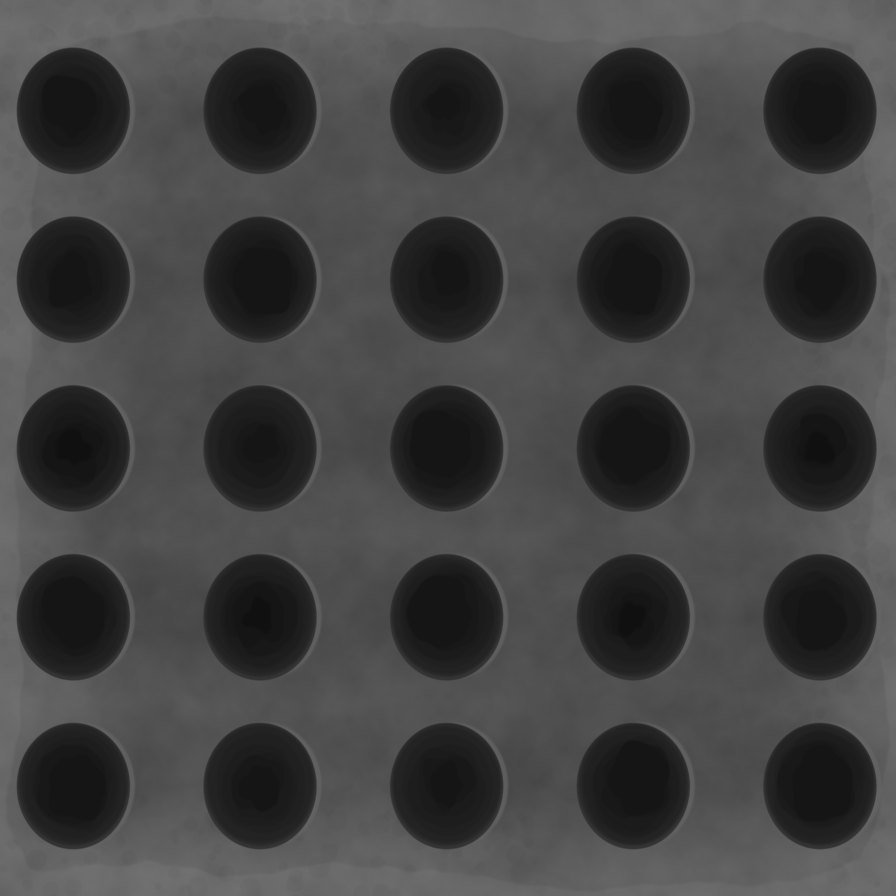
A Shadertoy shader for this pattern:

```glsl
// Five by five grid of dark oval holes in a worn, hand-washed grey plate.
#define GRID_CENTER vec2(0.4985, 0.4993)
#define GRID_STEP vec2(0.2083, 0.1884)
#define HOLE_RADIUS vec2(0.0632, 0.0703)
#define GRID_REACH 2.0
#define CORE_LAYERS 6
#define PLATE_GREY 0.308
#define EDGE_LIGHT 0.075
#define RIM_GREY 0.20
#define GLINT_GREY 0.40
#define SPOT_SCALE 46.0

float hash(vec2 p) {
    vec3 q = fract(vec3(p.xyx) * 0.1031);
    q += dot(q, q.yzx + 33.33);
    return fract((q.x + q.y) * q.z);
}

float noise(vec2 p) {
    vec2 i = floor(p), f = fract(p);
    f = f * f * (3.0 - 2.0 * f);
    return mix(mix(hash(i), hash(i + vec2(1, 0)), f.x),
               mix(hash(i + vec2(0, 1)), hash(i + vec2(1, 1)), f.x), f.y);
}

float fbm(vec2 p) {
    float sum = 0.0, amp = 0.5;
    for (int i = 0; i < 5; i++) {
        sum += amp * noise(p);
        p = mat2(1.6, 1.2, -1.2, 1.6) * p + 17.3;
        amp *= 0.5;
    }
    return sum;
}

// Coverage of small round stains scattered one per cell
float spots(vec2 p) {
    vec2 cell = floor(p);
    float cover = 0.0;
    for (int y = -1; y <= 1; y++)
    for (int x = -1; x <= 1; x++) {
        vec2 c = cell + vec2(x, y);
        vec2 pos = c + vec2(hash(c + 3.1), hash(c + 71.7));
        float r = 0.2 + 0.5 * hash(c + 19.4);
        cover += (1.0 - smoothstep(r - 0.12, r, length(p - pos))) * step(0.45, hash(c + 8.6));
    }
    return min(cover, 2.0);
}

// Plate: mottled centre with overlapping lighter washes at the border
float plate(vec2 uv) {
    vec2 inset = 0.5 - abs(uv - 0.5);
    float border = min(inset.x, inset.y) - 0.05 * exp(-30.0 * max(inset.x, inset.y));
    float ragged = border + 0.10 * (fbm(uv * 4.5 + 5.0) - 0.5);
    float grey = PLATE_GREY + 0.06 * (fbm(uv * 9.0) - 0.5) + 0.05 * (fbm(uv * 38.0) - 0.5);
    grey += EDGE_LIGHT * (1.0 - smoothstep(0.0, 0.16, ragged));
    grey += 0.35 * EDGE_LIGHT * (1.0 - smoothstep(0.026, 0.031, ragged));
    float worn = 1.0 - smoothstep(0.02, 0.22, border);
    grey -= 0.012 * worn * spots(uv * SPOT_SCALE) * smoothstep(0.4, 0.6, noise(uv * 6.0 + 2.0));
    // Rows between holes catch a little light
    float row = (uv.y - GRID_CENTER.y) / GRID_STEP.y;
    return grey + 0.012 * (abs(fract(row) - 0.5) < 0.5 ? 1.0 - 4.0 * abs(fract(row) - 0.5) : 0.0);
}

float disc(vec2 q, float radius, float soft) {
    return 1.0 - smoothstep(radius - soft, radius + soft, length(q));
}

void mainImage(out vec4 fragColor, in vec2 fragCoord) {
    vec2 uv = fragCoord / iResolution.xy;
    vec2 id = clamp(round((uv - GRID_CENTER) / GRID_STEP), -GRID_REACH, GRID_REACH);
    vec2 q = (uv - GRID_CENTER - id * GRID_STEP) / HOLE_RADIUS;
    vec2 seed = id * 13.7 + 91.0;
    float soft = 0.9 / (iResolution.y * HOLE_RADIUS.x);
    float grey = plate(uv);

    // Bright crescent on the right lip
    float glint = disc(q - vec2(0.075, 0.01), 1.01, soft + 0.015);
    grey = mix(grey, GLINT_GREY, 0.7 * glint * smoothstep(-0.2, 0.8, q.x + 0.25 * q.y));

    // Thin rim, then nested uneven washes that darken inward
    grey = mix(grey, RIM_GREY, disc(q, 1.0, soft));
    grey = mix(grey, 0.16, disc(q - vec2(0.0, 0.03), 0.97, soft + 0.01));
    float shrink = 0.28 * pow(hash(seed), 2.0) + 0.04 * max(id.y, 0.0);
    vec2 dir = q / max(length(q), 0.001);
    for (int i = 0; i < CORE_LAYERS; i++) {
        float t = float(i) / float(CORE_LAYERS - 1);
        vec2 key = seed + float(i) * 5.3;
        vec2 drift = 0.16 * t * (vec2(hash(key), hash(key + 7.9)) - 0.5);
        float wobble = (0.04 + 0.18 * t) * (noise(dir * 1.7 + key) - 0.5);
        float radius = mix(0.93, 0.57, t) - shrink * t + wobble;
        grey = mix(grey, mix(0.138, 0.082, t), disc(q - drift - vec2(0.0, 0.03), radius, soft + 0.012));
    }

    // Occasional deeper blot in the core
    float blot = 0.16 + 0.2 * noise(dir * 1.5 + seed);
    grey -= 0.018 * step(0.7, hash(seed + 4.4)) * disc(q, blot, soft + 0.03);

    fragColor = vec4(vec3(grey), 1.0);
}
```
